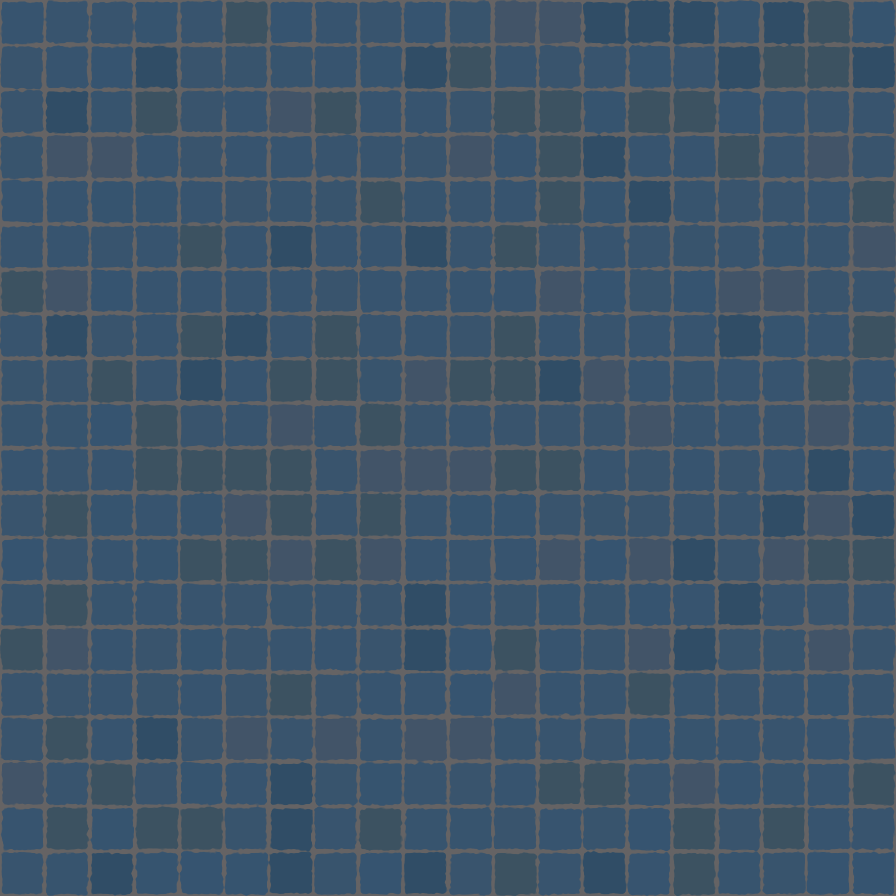
Give the GLSL for this texture, as a WebGL 2 fragment shader.

```glsl
#version 300 es
precision highp float;

uniform vec2 u_resolution;
out vec4 fragColor;

const float TILES = 20.0;          // repeats across and down
const float GROUT_HALF = 0.040;    // half joint width, in tiles
const float CORNER_RADIUS = 0.07;
const float CHIP_DEPTH = 0.050;    // raggedness of the tile edges
const float CHIP_FREQ = 8.0;       // chips along one tile, whole number
const float SIZE_JITTER = 0.012;
const float DARK_SHARE = 0.08;
const float GREEN_SHARE = 0.14;
const float MAUVE_SHARE = 0.09;

const vec3 BLUE = vec3(0.218, 0.328, 0.432);
const vec3 DARK_BLUE = vec3(0.188, 0.302, 0.400);
const vec3 GREEN_GREY = vec3(0.236, 0.322, 0.382);
const vec3 MAUVE_GREY = vec3(0.258, 0.328, 0.408);
const vec3 GROUT = vec3(0.395, 0.390, 0.392);

float hash(vec2 p, float seed) {
  uvec3 q = uvec3(ivec3(vec3(p, seed))) * uvec3(1597u, 7919u, 3571u);
  uint h = (q.x ^ (q.y << 8) ^ q.z) * 747796405u + 2891336453u;
  h = ((h >> 15) ^ h) * 277803737u;
  h = ((h >> 13) ^ h) * 668265263u;
  return float((h ^ (h >> 16)) >> 8) / 16777216.0;
}

// Value noise that wraps after a whole number of cells
float wrapNoise(vec2 p, float period, float seed) {
  vec2 i = floor(p);
  vec2 f = fract(p);
  f = f * f * (3.0 - 2.0 * f);
  vec2 a = mod(i, period);
  vec2 b = mod(i + 1.0, period);
  return mix(mix(hash(a, seed), hash(vec2(b.x, a.y), seed), f.x),
             mix(hash(vec2(a.x, b.y), seed), hash(b, seed), f.x), f.y);
}

float roundedBox(vec2 p, vec2 halfSize, float radius) {
  vec2 q = abs(p) - halfSize + radius;
  return length(max(q, 0.0)) + min(max(q.x, q.y), 0.0) - radius;
}

vec3 tileColour(vec2 id) {
  float pick = hash(id, 1.0);
  vec3 colour = BLUE + vec3(0.006, 0.0, -0.006) * (hash(id, 2.0) - 0.5) * 2.0;
  if (pick < DARK_SHARE) colour = DARK_BLUE;
  else if (pick < DARK_SHARE + GREEN_SHARE) colour = GREEN_GREY;
  else if (pick < DARK_SHARE + GREEN_SHARE + MAUVE_SHARE) colour = MAUVE_GREY;
  return colour;
}

void main() {
  vec2 p = gl_FragCoord.xy / u_resolution * TILES;
  vec2 id = mod(floor(p), TILES);
  vec2 local = fract(p) - 0.5;

  // Chipped edges: coarse wobble plus fine nicks
  float coarse = wrapNoise(p * CHIP_FREQ, TILES * CHIP_FREQ, 3.0) - 0.5;
  float fine = wrapNoise(p * CHIP_FREQ * 2.0, TILES * CHIP_FREQ * 2.0, 4.0) - 0.5;
  float chips = CHIP_DEPTH * (coarse + 0.6 * fine);

  // Each tile sits slightly off centre
  vec2 shift = (vec2(hash(id, 5.0), hash(id, 6.0)) - 0.5) * 2.0 * SIZE_JITTER;
  float edge = roundedBox(local - shift, vec2(0.5 - GROUT_HALF), CORNER_RADIUS) + chips;

  // Smooth joint over about one pixel
  float soft = 0.75 * TILES / min(u_resolution.x, u_resolution.y);
  float joint = smoothstep(-soft, soft, edge);
  fragColor = vec4(mix(tileColour(id), GROUT, joint), 1.0);
}
```
